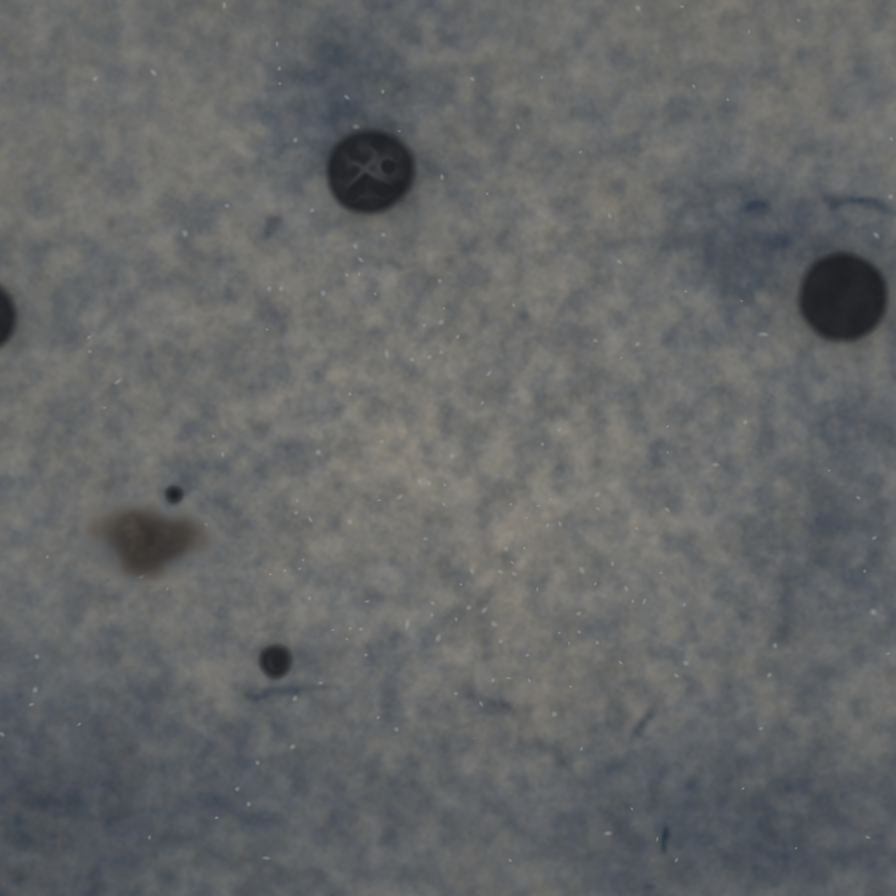
A Shadertoy shader for this texture:

```glsl
const vec3 COOL_STONE = vec3(0.325, 0.342, 0.360);
const vec3 WARM_STONE = vec3(0.472, 0.468, 0.452);
const vec3 HOLE_COLOR = vec3(0.135, 0.143, 0.158);
const vec3 CRUST_COLOR = vec3(0.31, 0.32, 0.33);
const vec3 STAIN_COLOR = vec3(0.215, 0.195, 0.180);
const vec3 FLECK_COLOR = vec3(0.62, 0.63, 0.62);
const vec3 WARM_TINT = vec3(0.014, 0.002, -0.018);

const float BASE_TONE = 0.80;
const float MOTTLE_AMOUNT = 1.0;
const float GRAIN_AMOUNT = 1.35;
const float SHADE_AMOUNT = 0.62;
const float CRACK_AMOUNT = 0.75;
const float CRACK_WIDTH = 0.007;
const float FLECK_CELLS = 62.0;
const float EDGE = 0.008;

// Holes: centre, radius, crust inside
const vec4 HOLES[5] = vec4[5](
    vec4(0.414, 0.808, 0.049, 1.0), vec4(0.940, 0.668, 0.049, 0.0),
    vec4(-0.022, 0.646, 0.040, 0.0), vec4(0.309, 0.263, 0.018, 0.4),
    vec4(0.196, 0.450, 0.009, 0.3));

// Damp bluish areas: centre, radii
const vec4 SHADES[5] = vec4[5](
    vec4(0.93, 0.40, 0.13, 0.19), vec4(0.13, 0.13, 0.22, 0.15),
    vec4(0.38, 0.91, 0.07, 0.10), vec4(0.82, 0.07, 0.24, 0.09),
    vec4(0.87, 0.73, 0.10, 0.06));

// Cracks: start, end
const vec4 CRACKS[8] = vec4[8](
    vec4(0.28, 0.235, 0.50, 0.215), vec4(0.50, 0.215, 0.68, 0.145),
    vec4(0.68, 0.155, 0.73, 0.210), vec4(0.84, 0.755, 0.90, 0.785),
    vec4(0.90, 0.785, 1.02, 0.765), vec4(0.278, 0.675, 0.302, 0.745),
    vec4(0.425, 0.860, 0.455, 0.905), vec4(0.74, 0.03, 0.77, 0.11));

const vec2 STAIN_CENTER = vec2(0.162, 0.398);
const vec2 STAIN_RADII = vec2(0.064, 0.040);

float hash(vec2 p) {
    vec3 q = fract(vec3(p.xyx) * 0.1031);
    q += dot(q, q.yzx + 33.33);
    return fract((q.x + q.y) * q.z);
}

float noise(vec2 p) {
    vec2 i = floor(p), f = fract(p);
    f = f * f * (3.0 - 2.0 * f);
    return mix(mix(hash(i), hash(i + vec2(1, 0)), f.x),
               mix(hash(i + vec2(0, 1)), hash(i + vec2(1, 1)), f.x), f.y);
}

float fbm(vec2 p, int octaves) {
    float sum = 0.0, total = 0.0, amp = 1.0;
    for (int i = 0; i < octaves; i++) {
        sum += amp * noise(p);
        total += amp;
        amp *= 0.6;
        p = mat2(0.8, 0.6, -0.6, 0.8) * p * 2.03 + 17.3;
    }
    return sum / total;
}

float segmentDistance(vec2 p, vec2 a, vec2 b) {
    vec2 pa = p - a, ba = b - a;
    return length(pa - ba * clamp(dot(pa, ba) / dot(ba, ba), 0.0, 1.0));
}

float blob(vec2 p, vec2 center, vec2 radii) {
    vec2 q = (p - center) / radii;
    return exp(-dot(q, q));
}

// Soft mineral flecks, one candidate per cell
float flecks(vec2 p, float density) {
    vec2 cell = floor(p), f = fract(p);
    vec2 center = 0.3 + 0.4 * vec2(hash(cell + 3.1), hash(cell + 8.7));
    float size = mix(0.15, 0.32, hash(cell + 5.9));
    float present = step(1.0 - density, hash(cell + 21.4));
    return present * (1.0 - smoothstep(0.0, size, length(f - center)));
}

void mainImage(out vec4 fragColor, in vec2 fragCoord) {
    vec2 p = fragCoord / iResolution.xy;
    vec2 warp = vec2(fbm(p * 13.0, 3), fbm(p * 13.0 + 40.0, 3)) - 0.5;
    vec2 bent = p + 0.07 * warp;

    // Stone tone: broad mottling, grain and damp shading
    float mottle = fbm(p * 4.0 + 6.0, 5) - 0.5;
    float grain = fbm(p * 48.0, 3) - 0.5;
    float rough = mix(0.7, 1.15, blob(p, vec2(0.55, 0.52), vec2(0.5, 0.4)));
    float tone = BASE_TONE + MOTTLE_AMOUNT * mottle + GRAIN_AMOUNT * rough * grain;
    float shade = 0.0;
    for (int i = 0; i < SHADES.length(); i++)
        shade += blob(bent, SHADES[i].xy, SHADES[i].zw);
    tone -= SHADE_AMOUNT * min(shade, 1.2);
    tone -= 0.28 * (1.0 - smoothstep(0.08, 0.27, bent.y));
    tone -= 0.5 * dot(p - 0.5, p - 0.5);

    // Broken cracks
    float crack = 0.0;
    for (int i = 0; i < CRACKS.length(); i++) {
        float d = segmentDistance(bent, CRACKS[i].xy, CRACKS[i].zw);
        crack = max(crack, exp(-d * d / (CRACK_WIDTH * CRACK_WIDTH)));
    }
    tone -= CRACK_AMOUNT * crack * smoothstep(0.3, 0.65, noise(p * 32.0));

    vec3 color = mix(COOL_STONE, WARM_STONE, tone);
    float tint = fbm(p * 9.0 + 70.0, 4) + 0.6 * noise(p * 75.0) - 0.8;
    color += WARM_TINT * (1.3 * tint - 0.3 * min(shade, 1.0));

    // Flecks gather in the middle and along a lower band
    float gather = blob(p, vec2(0.55, 0.34), vec2(0.20, 0.10))
                 + 0.6 * blob(p, vec2(0.40, 0.68), vec2(0.14, 0.12));
    float fleck = flecks(p * FLECK_CELLS + 2.0 * warp, 0.03 + 0.20 * gather);
    color = mix(color, FLECK_COLOR, 0.6 * fleck);

    // Brown stain with a ragged edge
    float stain = blob(p + 0.035 * warp, STAIN_CENTER, STAIN_RADII);
    stain = smoothstep(0.2, 0.85, stain + 0.5 * grain);
    color = mix(color, STAIN_COLOR + 0.12 * grain, 0.85 * stain);

    // Round holes with a soft dark rim and veined crust
    float veins = 1.0 - smoothstep(0.0, 0.16, abs(fbm(p * 38.0 + 4.0, 2) - 0.5));
    for (int i = 0; i < HOLES.length(); i++) {
        vec4 hole = HOLES[i];
        float d = length(p - hole.xy + 0.012 * warp) - hole.z;
        float halo = exp(-max(d, 0.0) / (0.25 * hole.z));
        color *= 1.0 - 0.20 * halo;
        float core = 1.0 - smoothstep(-hole.z, 0.0, d);
        vec3 inside = mix(HOLE_COLOR, CRUST_COLOR, 0.65 * hole.w * veins * core);
        inside += 0.05 * grain;
        color = mix(color, inside, 1.0 - smoothstep(-EDGE, 0.6 * EDGE, d));
    }
    fragColor = vec4(clamp(color, 0.0, 1.0), 1.0);
}
```
